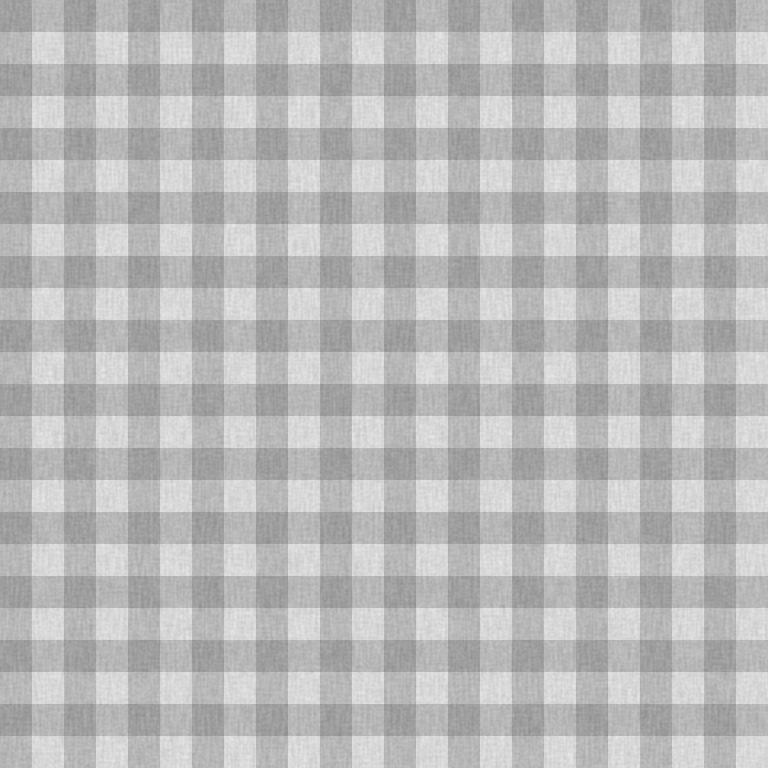
A WebGL 2 fragment shader for this pattern:

```glsl
#version 300 es
precision highp float;
// Grey gingham check, 12 by 12 repeats, with a fine woven thread grain.

uniform vec2 u_resolution;
out vec4 fragColor;

const float REPEATS = 12.0;
const vec3 LIGHT = vec3(0.845);
const vec3 MIDDLE = vec3(0.718);
const vec3 DARK = vec3(0.620);

// Noise cells across the canvas: whole numbers, so that the grain wraps
const vec2 WARP_CELLS = vec2(256.0, 36.0);
const vec2 WEFT_CELLS = vec2(48.0, 256.0);
const vec2 GRAIN_CELLS = vec2(240.0);
const vec2 CLOUD_CELLS = vec2(30.0);

const float WARP_STRENGTH = 0.055;
const float WEFT_STRENGTH = 0.030;
const float GRAIN_STRENGTH = 0.050;
const float CLOUD_STRENGTH = 0.012;

const float TAU = 6.28318;

float hash(vec2 cell, float seed) {
    vec3 p = fract(vec3(cell.xyx + seed * 17.3) * vec3(0.1031, 0.1030, 0.0973));
    p += dot(p, p.yzx + 33.33);
    return fract((p.x + p.y) * p.z);
}

// Dot product of a random unit gradient at a wrapped cell corner
float cornerSlope(vec2 corner, vec2 offset, vec2 cells, float seed) {
    float angle = TAU * hash(mod(corner, cells), seed);
    return dot(vec2(cos(angle), sin(angle)), offset);
}

// Gradient noise that repeats once per canvas
float tileNoise(vec2 uv, vec2 cells, float seed) {
    vec2 p = uv * cells;
    vec2 i = floor(p);
    vec2 f = p - i;
    vec2 s = f * f * f * (f * (f * 6.0 - 15.0) + 10.0);
    vec2 e = vec2(1.0, 0.0);
    float bottom = mix(cornerSlope(i, f, cells, seed),
                       cornerSlope(i + e.xy, f - e.xy, cells, seed), s.x);
    float top = mix(cornerSlope(i + e.yx, f - e.yx, cells, seed),
                    cornerSlope(i + e.xx, f - e.xx, cells, seed), s.x);
    return mix(bottom, top, s.y);
}

// 1 in the first half of each repeat, 0 in the second, with smooth edges
vec2 stripes(vec2 p, vec2 halfPixel) {
    vec2 fromCentre = abs(fract(p + 0.25) - 0.5);
    return 1.0 - smoothstep(0.25 - halfPixel, 0.25 + halfPixel, fromCentre);
}

void main() {
    vec2 uv = gl_FragCoord.xy / u_resolution;

    // Crossing bands: dark at the left and top of each repeat
    vec2 halfPixel = 0.5 * REPEATS / u_resolution;
    vec2 band = stripes(uv * REPEATS + vec2(0.0, 0.5), halfPixel);
    vec3 color = mix(mix(LIGHT, MIDDLE, band.x), mix(MIDDLE, DARK, band.x), band.y);

    // Woven threads, grain and faint uneven tone
    float weave = WARP_STRENGTH * tileNoise(uv, WARP_CELLS, 1.0)
                + WEFT_STRENGTH * tileNoise(uv, WEFT_CELLS, 2.0)
                + GRAIN_STRENGTH * tileNoise(uv, GRAIN_CELLS, 3.0)
                + CLOUD_STRENGTH * tileNoise(uv, CLOUD_CELLS, 4.0);

    fragColor = vec4(clamp(color + weave, 0.0, 1.0), 1.0);
}
```
